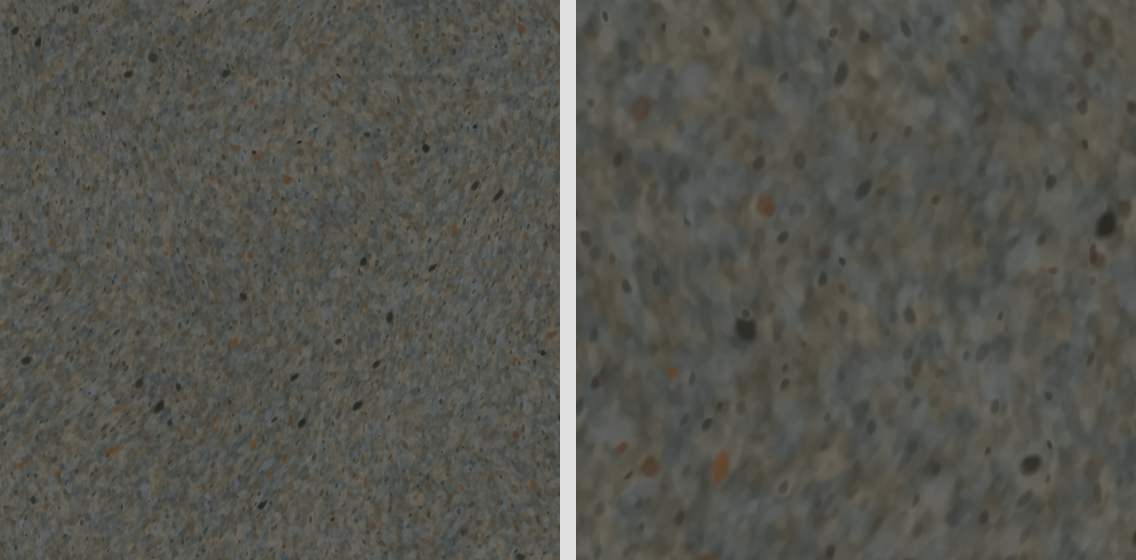
Left: the whole. Right: its middle third, enlarged.
This texture is drawn by a Shadertoy shader. Its source:

```glsl
// Dark weathered concrete: a grey-olive ground of fine upright grain,
// made of blended cellular noise bent by layered sines, then strewn with
// dark pits, rust-brown specks and faint pale pebbles.

const vec3 GROUND = vec3(0.333, 0.334, 0.308);
const vec3 PIT    = vec3(0.165, 0.165, 0.140);
const vec3 RUST   = vec3(0.400, 0.255, 0.130);
const vec3 UMBER  = vec3(0.235, 0.165, 0.120);
const vec3 PEBBLE = vec3(0.400, 0.405, 0.410);
const vec3 WARMTH = vec3(0.9, 0.0, -0.9);

const vec2 GRAIN_CELLS = vec2(112.0, 78.0);   // cells across the canvas
const vec2 FINE_CELLS  = vec2(225.0, 155.0);
const vec2 TINT_CELLS  = vec2(74.0, 58.0);
const float PATCH_CELLS = 6.0;

const float GRAIN_CONTRAST = 0.088;
const float FINE_CONTRAST  = 0.064;
const float TINT_CONTRAST  = 0.048;
const float PATCH_CONTRAST = 0.026;
const float BLEND = 5.0;                      // sharpness of cell borders

vec3 hash3(vec2 cell, float seed) {
    vec3 q = fract(vec3(cell.xyx + seed * 17.3) * vec3(0.1031, 0.1030, 0.0973));
    q += dot(q, q.yxz + 33.33);
    return fract((q.xxy + q.yxx) * q.zyx);
}

// Cellular noise with softly blended cells, centred on zero
float cells(vec2 p, float seed) {
    vec2 home = floor(p);
    float sum = 0.0, total = 0.0;
    for (int y = -1; y <= 1; y++)
    for (int x = -1; x <= 1; x++) {
        vec2 cell = home + vec2(x, y);
        vec3 h = hash3(cell, seed);
        vec2 d = cell + h.xy - p;
        float w = exp(-BLEND * dot(d, d));
        sum += w * (h.z - 0.5);
        total += w;
    }
    return sum / total;
}

// Scattered soft spots: x is coverage, y is a random value per spot
vec2 spots(vec2 p, float density, float minSize, float maxSize, float seed) {
    vec2 home = floor(p);
    vec2 best = vec2(0.0);
    for (int y = -1; y <= 1; y++)
    for (int x = -1; x <= 1; x++) {
        vec2 cell = home + vec2(x, y);
        vec3 h = hash3(cell, seed);
        if (h.z > density) continue;
        vec3 shape = hash3(cell, seed + 5.0);
        vec2 d = cell + h.xy - p;
        float lean = (shape.x - 0.4) * 1.6;
        d = mat2(cos(lean), sin(lean), -sin(lean), cos(lean)) * d;
        d.y *= mix(0.55, 1.0, shape.y);
        float size = mix(minSize, maxSize, h.z / density);
        float cover = 1.0 - smoothstep(size * 0.45, size * 1.25, length(d));
        if (cover > best.x) best = vec2(cover, shape.z);
    }
    return best;
}

// Gentle sideways drift that leans the grain
vec2 bend(vec2 p) {
    float drift = 0.022 * sin(7.0 * p.y + 2.0 * sin(4.0 * p.x))
                + 0.004 * sin(31.0 * p.y + 9.0 * p.x);
    return p + vec2(drift - 0.12 * p.y, 0.006 * sin(19.0 * p.x));
}

void mainImage(out vec4 fragColor, in vec2 fragCoord) {
    vec2 p = fragCoord / iResolution.y;
    vec2 q = bend(p) + 2.0;

    // Ground and grain
    float grain = cells(q * GRAIN_CELLS, 1.0);
    float fine = cells(q * FINE_CELLS, 2.0);
    float tint = cells(q * TINT_CELLS, 3.0);
    float broad = cells(q * PATCH_CELLS, 4.0);
    vec3 color = GROUND + grain * GRAIN_CONTRAST + fine * FINE_CONTRAST
               + broad * PATCH_CONTRAST + WARMTH * tint * TINT_CONTRAST;

    // Ragged outlines for everything scattered on top
    vec2 r = q + 0.003 * vec2(grain, fine);

    // Pale pebbles, bluish to sandy
    vec2 pebble = spots(r * 24.0, 0.10, 0.12, 0.30, 11.0);
    vec3 pebbleColor = PEBBLE + WARMTH * (pebble.y - 0.5) * 0.06;
    color = mix(color, pebbleColor, pebble.x * 0.55);

    // Small dark slits between grains
    vec2 slit = spots(r * vec2(72.0, 54.0), 0.34, 0.13, 0.27, 21.0);
    color = mix(color, PIT, slit.x * mix(0.15, 0.60, slit.y));

    // Rust and umber specks
    vec2 rust = spots(r * 34.0, 0.13, 0.09, 0.23, 31.0);
    vec3 rustColor = mix(UMBER, RUST, smoothstep(0.2, 0.9, rust.y));
    color = mix(color, rustColor, rust.x * mix(0.35, 0.75, rust.y));

    // Sparse deep pits
    vec2 pit = spots(r * 19.0, 0.11, 0.07, 0.16, 41.0);
    color = mix(color, PIT * mix(0.75, 1.1, pit.y), pit.x * 0.85);

    fragColor = vec4(color, 1.0);
}
```
